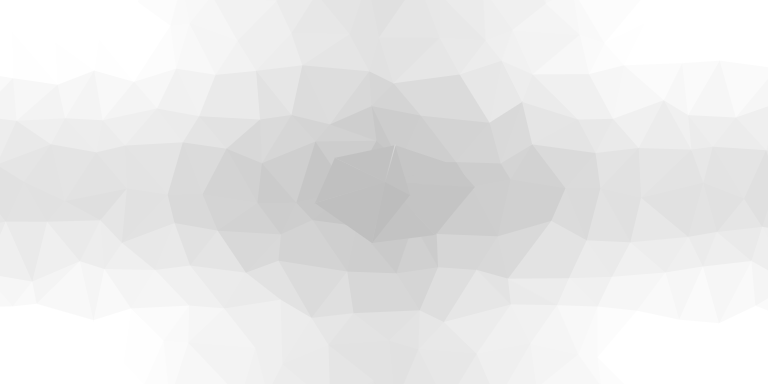
This background is drawn by a Shadertoy shader. Its source:

```glsl
// Pale low-poly backdrop: a jittered triangle mesh, flat shaded per facet.
// Two crossing grey bands and a soft central ellipse set the facet tones;
// a fan of larger facets forms the dark gem in the middle.

#define GRID vec2(8.5, 9.6)          // mesh cells per canvas height
#define JITTER vec2(0.35, 0.32)      // vertex displacement, in cells
#define BAND_REACH vec2(0.65, 0.34)  // half widths: vertical, horizontal band
#define BAND_DEPTH vec2(0.12, 0.13)  // darkness: vertical, horizontal band
#define ELLIPSE_SIZE vec2(0.58, 0.33)
#define ELLIPSE_DEPTH 0.02
#define FACET_VARIATION 0.11

float hash(vec2 p) {
    return fract(sin(dot(p, vec2(127.1, 311.7))) * 43758.5);
}

float cross2(vec2 a, vec2 b) {
    return a.x * b.y - a.y * b.x;
}

float edgeDistance(vec2 p, vec2 a, vec2 b) {
    return cross2(b - a, p - a) / length(b - a);
}

// Smooth-edged triangle mask, for either winding
float triangleMask(vec2 p, vec2 a, vec2 b, vec2 c) {
    float winding = sign(cross2(b - a, c - a));
    float inside = min(winding * edgeDistance(p, a, b),
                   min(winding * edgeDistance(p, b, c),
                       winding * edgeDistance(p, c, a)));
    return clamp(inside * iResolution.y + 0.5, 0.0, 1.0);
}

// Mesh vertex; odd rows are shifted by half a cell
vec2 meshVertex(vec2 id) {
    vec2 jitter = vec2(hash(id), hash(id + 37.0)) * 2.0 - 1.0;
    float stagger = 0.5 * mod(id.y, 2.0);
    return (id + vec2(stagger, 0.0) + JITTER * jitter) / GRID;
}

// Crossed bands and ellipse, with a small variation in dark facets
float facetTone(vec2 center, float random) {
    vec2 band = BAND_DEPTH * max(1.0 - abs(center) / BAND_REACH, 0.0);
    float ellipse = 1.0 - smoothstep(0.75, 1.0, length(center / ELLIPSE_SIZE));
    float light = (1.0 - band.x) * (1.0 - band.y) - ELLIPSE_DEPTH * ellipse;
    return 1.0 - (1.0 - light) * (1.0 + FACET_VARIATION * (random - 0.5));
}

// x: weighted tone, y: weight
vec2 meshFacet(vec2 p, vec2 a, vec2 b, vec2 c, float random) {
    float mask = triangleMask(p, a, b, c);
    return mask * vec2(facetTone((a + b + c) / 3.0, random), 1.0);
}

float triangleMesh(vec2 p) {
    vec2 cell = floor(p * GRID);
    vec2 sum = vec2(0.0);
    for (int y = -1; y <= 1; y++)
    for (int x = -1; x <= 1; x++) {
        vec2 id = cell + vec2(x, y);
        vec2 a = meshVertex(id);
        vec2 b = meshVertex(id + vec2(1, 0));
        vec2 c = meshVertex(id + vec2(0, 1));
        vec2 d = meshVertex(id + vec2(1, 1));
        // The short diagonal alternates with the row stagger
        bool evenRow = mod(id.y, 2.0) < 0.5;
        sum += meshFacet(p, a, b, evenRow ? c : d, hash(id + 71.3));
        sum += meshFacet(p, c, d, evenRow ? b : a, hash(id + 19.7));
    }
    return sum.x / max(sum.y, 0.001);
}

// Dark central gem: fan around a hub, a narrow kite and a thin glint
float centralGem(vec2 p, float tone) {
    vec2 hub = vec2(0.003, 0.026);
    vec2 top = vec2(0.029, 0.122);
    vec2 right = vec2(0.068, -0.008);
    vec2 bottom = vec2(-0.031, -0.133);
    vec2 rim[7] = vec2[7](top, vec2(0.185, 0.07), vec2(0.237, 0.013),
        vec2(0.133, -0.112), bottom, vec2(-0.18, -0.029), vec2(-0.128, 0.089));
    for (int i = 0; i < 7; i++) {
        vec2 a = rim[i];
        vec2 b = rim[(i + 1) % 7];
        vec2 center = (hub + a + b) / 3.0;
        float shade = (center.x > 0.0 ? 0.772 : 0.752) + 0.08 * center.y;
        tone = mix(tone, shade, triangleMask(p, hub, a, b));
    }
    tone = mix(tone, 0.755, triangleMask(p, top, right, hub));
    tone = mix(tone, 0.742, triangleMask(p, hub, right, bottom));

    vec2 ridge = top - hub;
    float along = clamp(dot(p - hub, ridge) / dot(ridge, ridge), 0.0, 1.0);
    float glint = 1.0 - smoothstep(0.0, 0.003, length(p - hub - ridge * along));
    return mix(tone, 0.87, 0.7 * glint * along);
}

void mainImage(out vec4 fragColor, in vec2 fragCoord) {
    vec2 p = (fragCoord - 0.5 * iResolution.xy) / iResolution.y;
    float tone = centralGem(p, triangleMesh(p));
    fragColor = vec4(vec3(tone), 1.0);
}
```
